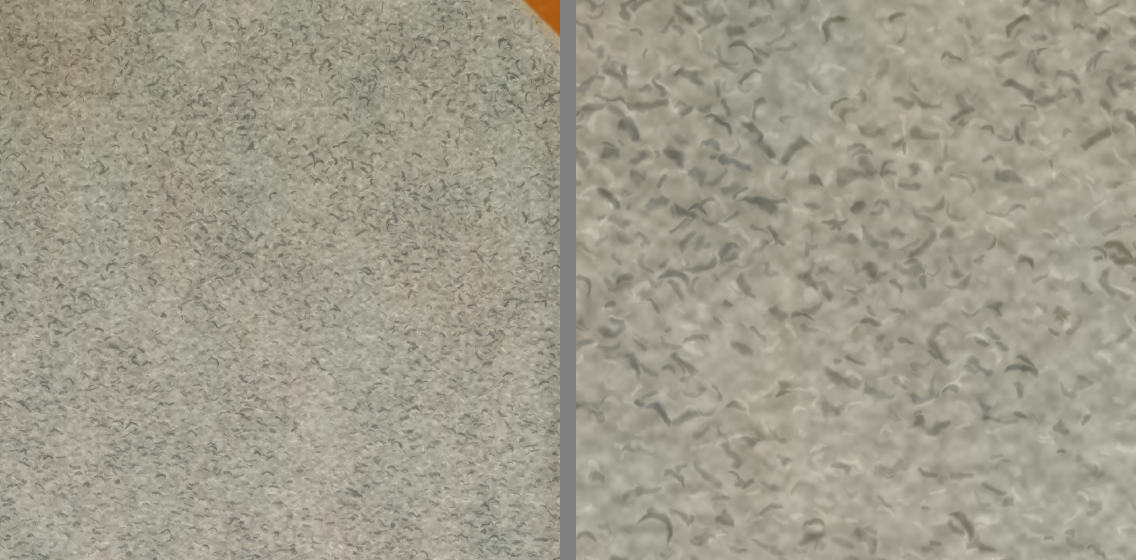
Left: the whole. Right: its middle third, enlarged.
Reproduce this texture procedurally as a Shadertoy shader.

```glsl
// Worn grey-beige speckled stone: short curved dark and pale flecks scattered
// in jittered cells over fine grain, cloudy tint patches and a soft light
// gradient, with an orange wedge cutting the upper right corner.

#define FLECK_CELLS 50.0
#define FINE_CELLS 76.0
#define GRAIN_CELLS 150.0
#define DARK_DEPTH 0.165
#define PALE_LIFT 0.075
#define GRAIN_CONTRAST 0.12
#define STONE_LOW vec3(0.665, 0.652, 0.600)
#define STONE_HIGH vec3(0.622, 0.606, 0.538)
#define BROWN_SHADE vec3(0.565, 0.515, 0.420)
#define WEDGE_ORANGE vec3(0.670, 0.360, 0.090)

vec3 hash3(vec2 cell) {
    vec3 q = fract(cell.xyx * vec3(0.1031, 0.1030, 0.0973));
    q += dot(q, q.yxz + 33.33);
    return fract((q.xxy + q.yzz) * q.zyx);
}

float valueNoise(vec2 p) {
    vec2 cell = floor(p), f = fract(p);
    f = f * f * (3.0 - 2.0 * f);
    float low = mix(hash3(cell).x, hash3(cell + vec2(1, 0)).x, f.x);
    float high = mix(hash3(cell + vec2(0, 1)).x, hash3(cell + vec2(1, 1)).x, f.x);
    return mix(low, high, f.y);
}

// Centred cloudy noise of three octaves, about -0.5 to 0.5
float clouds(vec2 p) {
    float sum = 0.0, weight = 0.55;
    for (int i = 0; i < 3; i++) {
        sum += weight * (valueNoise(p) - 0.5);
        p = p * 2.03 + 17.1;
        weight *= 0.5;
    }
    return sum;
}

// Coverage of bent strokes, one per jittered cell; spread widens their angles
float flecks(vec2 p, float density, float spread, float seed) {
    vec2 home = floor(p);
    float coverage = 0.0;
    for (int y = -1; y <= 1; y++)
    for (int x = -1; x <= 1; x++) {
        vec2 cell = home + vec2(x, y);
        vec3 place = hash3(cell + seed);
        vec3 form = hash3(cell + seed + 71.7);
        float angle = (form.x - 0.5) * 2.0 * spread - 0.15;
        float c = cos(angle), s = sin(angle);
        vec2 d = p - cell - place.xy;
        d = vec2(c * d.x + s * d.y, c * d.y - s * d.x);
        d.y += (form.y - 0.5) * 2.6 * d.x * d.x;
        float halfLength = mix(0.08, 0.42, form.z);
        float dist = length(vec2(max(abs(d.x) - halfLength, 0.0), d.y));
        float stroke = 1.0 - smoothstep(0.03, 0.21, dist);
        float presence = smoothstep(place.z - 0.15, place.z + 0.15, density);
        coverage = max(coverage, stroke * presence * mix(0.55, 1.0, form.y));
    }
    return coverage;
}

void mainImage(out vec4 fragColor, in vec2 fragCoord) {
    vec2 uv = fragCoord / iResolution.xy;

    // Broad light and tint
    vec3 color = mix(STONE_LOW, STONE_HIGH, smoothstep(0.05, 0.95, uv.y));
    float brown = (1.0 - smoothstep(0.0, 0.42, uv.x)) * smoothstep(0.6, 1.0, uv.y);
    color = mix(color, BROWN_SHADE, 0.65 * brown);
    float tint = clouds(uv * vec2(11.0, 6.0) + 4.0);
    color += tint * vec3(0.065, 0.010, 0.005);
    color -= 0.045 * smoothstep(0.955, 0.99, uv.x) * (1.0 - smoothstep(0.6, 1.0, uv.y));

    // Flecks gather in patches and lie flatter toward the bottom
    vec2 warp = vec2(clouds(uv * 90.0), clouds(uv * 90.0 + 31.0)) * 0.010;
    vec2 p = uv + warp;
    float patches = clouds(uv * vec2(14.0, 11.0) + 9.0);
    float spread = mix(0.45, 1.5, smoothstep(0.1, 0.9, uv.y));
    float density = 0.48 + 1.1 * patches;
    float coarse = flecks(p * FLECK_CELLS, density, spread, 3.0);
    float fine = flecks(p * FINE_CELLS, density, spread, 151.0);
    float dark = max(coarse, 0.75 * fine);
    float pale = flecks(p * FINE_CELLS + 0.4, 0.5, spread, 307.0);
    color += PALE_LIFT * pale * (1.0 - dark);
    float blueness = smoothstep(-0.1, 0.25, patches);
    color -= DARK_DEPTH * dark * mix(vec3(1.0, 1.0, 1.02), vec3(1.10, 1.0, 0.84), blueness);

    // Mottling and fine grain
    color -= 0.07 * patches;
    color += GRAIN_CONTRAST * (valueNoise(uv * GRAIN_CELLS * vec2(0.8, 1.1)) - 0.5);
    color += 0.5 * GRAIN_CONTRAST * (valueNoise(uv * GRAIN_CELLS * 1.8 + 50.0) - 0.5);

    // Orange wedge with a warm blurred rim
    float wedge = (uv.x + uv.y - 1.933) * 0.7071;
    color = mix(color, vec3(0.70, 0.62, 0.44), 0.6 * smoothstep(-0.025, 0.0, wedge));
    vec3 orange = WEDGE_ORANGE + 0.05 * clouds(uv * 60.0);
    color = mix(color, orange, smoothstep(-0.004, 0.006, wedge));

    fragColor = vec4(clamp(color, 0.0, 1.0), 1.0);
}
```
